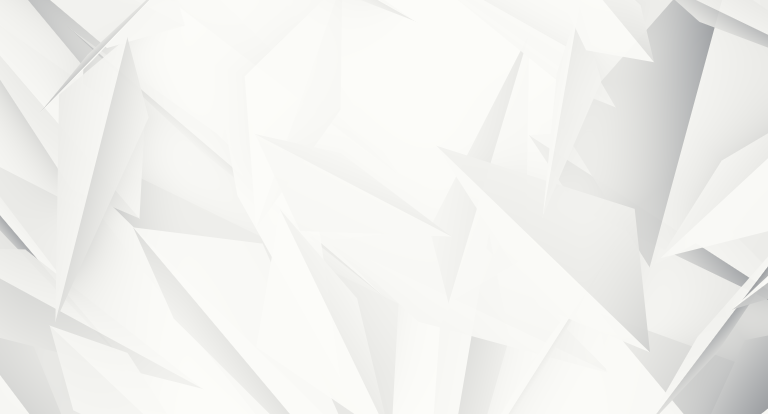
This background is drawn by a WebGL 1 fragment shader. Its source:

```glsl
precision highp float;

uniform vec2 u_resolution;

vec4 hash4(float n) {
  return fract(sin(n * vec4(12.99, 78.23, 37.72, 93.99) + 1.7) * 4375.85);
}

// Neutral paper colour: warm when bright, cool when dark
vec3 paperColour(float tone) {
  float warm = smoothstep(0.58, 0.94, tone);
  return vec3(tone, tone + 0.01 * (1.0 - warm), tone + mix(0.022, -0.012, warm));
}

// Distance to a kite half with its ridge on the x axis
float wingDistance(vec2 q, float halfLength, float peak, float width) {
  vec2 rear = normalize(vec2(-width, halfLength + peak));
  vec2 front = normalize(vec2(width, halfLength - peak));
  return max(dot(vec2(q.x + halfLength, abs(q.y)), rear),
             dot(vec2(q.x - halfLength, abs(q.y)), front));
}

// Paints one folded shard over the tone below it
float paintShard(float tone, vec2 p, float index, float aspect, float rim) {
  vec4 shape = hash4(index + 3.0);
  vec4 look = hash4(index + 61.0);
  float blade = step(3.5, mod(index, 5.0));

  // Evenly scattered centres, with two leading diagonals
  vec2 centre = (fract(index * vec2(0.7549, 0.5698) + 0.31) * 1.2 - 0.1) * vec2(aspect, 1.0);
  float angle = mix(-0.78, 1.02, step(0.5, shape.x)) + (look.w - 0.5) * 0.8;
  float c = cos(angle);
  float s = sin(angle);
  vec2 q = p - centre;
  q = vec2(c * q.x + s * q.y, c * q.y - s * q.x);
  q.y *= look.z < 0.5 ? -1.0 : 1.0;

  float halfLength = mix(0.52, 0.22, index / 34.0) * (0.8 + 0.4 * shape.y);
  float peak = halfLength * (look.x - 0.5) * 1.3;
  vec2 widths = halfLength * mix(vec2(0.08), vec2(0.68), shape.zw) * mix(1.0, 0.17, blade);
  float width = q.y > 0.0 ? widths.x : widths.y;
  float d = wingDistance(q, halfLength, peak, width);

  // Soft contact shadow beside the shaded wing
  float ends = smoothstep(1.0, 0.4, abs(q.x) / halfLength);
  float shadow = step(0.0, q.y) * ends * exp(-max(d, 0.0) / 0.055);
  tone -= shadow * look.x * mix(0.035, 0.14, rim);

  // Bright wing and shaded wing meet at a crisp ridge
  float across = clamp(abs(q.y) / width, 0.0, 1.0);
  float along = clamp(q.x / halfLength, -1.0, 1.0);
  float depth = look.y * look.y * mix(0.13, 0.6, rim);
  depth = mix(depth, mix(0.07, 0.44, rim), blade);
  float shaded = depth * (1.0 - 0.55 * across) * (0.8 + 0.25 * along);
  float lit = look.w * mix(0.022, 0.09, rim) * (0.5 + 0.5 * across);
  float side = clamp(0.5 + q.y * u_resolution.y, 0.0, 1.0);
  float facet = 0.988 - mix(lit, shaded, side);

  float cover = clamp(0.5 - d * u_resolution.y, 0.0, 1.0);
  return mix(tone, facet, cover * 0.94);
}

void main() {
  vec2 p = gl_FragCoord.xy / u_resolution.y;
  float aspect = u_resolution.x / u_resolution.y;

  // Shade deepens toward the left and right borders
  float rim = smoothstep(0.5, 1.0, abs(2.0 * p.x / aspect - 1.0));
  float tone = 0.988 - 0.06 * rim;

  // Large shards first, smaller ones on top
  for (int i = 0; i < 34; i++) {
    tone = paintShard(tone, p, float(i), aspect, rim);
  }

  gl_FragColor = vec4(paperColour(clamp(tone, 0.5, 0.988)), 1.0);
}
```
